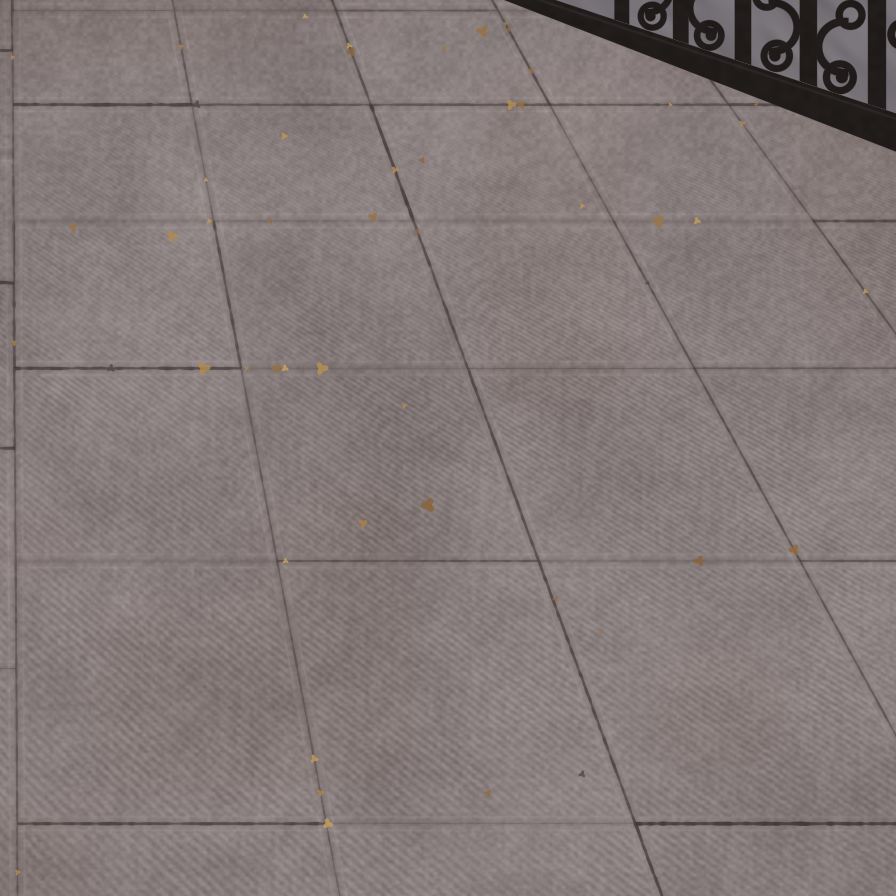
A WebGL 2 fragment shader for this texture:

```glsl
#version 300 es
precision highp float;
// Ribbed paving slabs in perspective, with fallen leaves and an iron railing in the corner.
uniform vec2 u_resolution;
out vec4 outColor;

// Ground projection; canvas points here run from the top left corner.
const float HORIZON = -0.9865;
const float VANISH_X = 0.0078;
const float COL_STEP = 0.181;
const float COL_SHIFT = 0.006;
const float ROW_SCALE = 10.482;
const float ROW_SHIFT = 5.5;

const vec3 STONE = vec3(0.535, 0.495, 0.493);
const vec3 JOINT = vec3(0.25, 0.215, 0.21);
const vec3 IRON = vec3(0.115, 0.098, 0.092);
const vec3 BEHIND = vec3(0.46, 0.44, 0.46);
const vec3 LEAF_YELLOW = vec3(0.80, 0.66, 0.38);
const vec3 LEAF_BROWN = vec3(0.50, 0.34, 0.20);
const vec3 SPOT = vec3(0.33, 0.29, 0.29);

float hash(vec2 p) {
  return fract(sin(dot(p, vec2(127.1, 311.7))) * 43758.5453);
}

float noise(vec2 p) {
  vec2 i = floor(p), f = fract(p);
  f = f * f * (3.0 - 2.0 * f);
  return mix(mix(hash(i), hash(i + vec2(1, 0)), f.x),
             mix(hash(i + vec2(0, 1)), hash(i + vec2(1, 1)), f.x), f.y);
}

// Antialiased coverage of a signed distance.
float fill(float d, float px) {
  return 1.0 - smoothstep(-px, px, d);
}

vec2 toSlab(vec2 p) {
  float depth = p.y - HORIZON;
  return vec2(((p.x - VANISH_X) / depth - COL_SHIFT) / COL_STEP, ROW_SCALE / depth - ROW_SHIFT);
}

vec2 toCanvas(vec2 slab) {
  float depth = ROW_SCALE / (slab.y + ROW_SHIFT);
  return vec2(VANISH_X + depth * (slab.x * COL_STEP + COL_SHIFT), depth + HORIZON);
}

// One joint: a dark broken core between two pale rims.
vec3 addJoint(vec3 color, float d, float strength, vec2 p, float px) {
  float rough = noise(p * 150.0);
  float width = 0.0006 + 0.0014 * strength * (0.5 + rough);
  float rim = fill(abs(d - 0.0075) - 0.001, 0.0015);
  color += 0.028 * rim * (0.4 + noise(p * 30.0));
  float dark = fill(d - width, px) * (0.3 + 0.7 * strength);
  float soil = 0.18 * fill(d - 0.002, 0.003);
  return mix(color, JOINT, max(dark * (0.7 + 0.3 * rough), soil));
}

vec3 paving(vec2 p, float px) {
  float depth = p.y - HORIZON;
  vec2 slab = toSlab(p);
  slab.y += slab.x < 0.0 ? 0.45 : 0.0;
  vec2 cell = floor(slab), nearest = round(slab);
  vec2 scale = vec2(depth * COL_STEP * 0.95, depth * depth / ROW_SCALE);
  vec2 edge = abs(slab - nearest) * scale;

  // Tone of each slab, blotches and grain
  vec3 color = STONE + 0.02 * (hash(cell + 3.0) - 0.5);
  color += 0.05 * (noise(p * 9.0) - 0.5) + 0.035 * (noise(p * 28.0) - 0.5);
  color += 0.06 * (noise(p * 210.0) - 0.5) + 0.03 * (noise(p * 390.0) - 0.5);
  color -= vec3(0.01, 0.016, 0.022) * smoothstep(0.55, 0.9, noise(p * 5.0 + 7.0));

  // Diagonal ribs, fading towards smooth rims and into the distance
  float ribs = sin(6.2832 * 26.0 * (slab.x + slab.y) + 1.2 * noise(p * 45.0));
  float inside = smoothstep(0.006, 0.012, min(edge.x, edge.y));
  float fade = smoothstep(0.9, 1.5, depth) * (0.5 + 0.7 * noise(p * 14.0));
  color += 0.026 * ribs * inside * fade;

  // Joints differ in darkness from slab to slab
  float across = pow(hash(vec2(cell.x, nearest.y) + 11.0), 2.0);
  float along = 0.25 + 0.4 * hash(vec2(nearest.x, cell.y) + 29.0);
  along += 0.3 * fill(abs(nearest.x - 2.0) - 0.5, 0.1);
  color = addJoint(color, edge.y, across, p, px);
  return addJoint(color, edge.x, along, p, px);
}

// Leaves and dark spots; two thirds of them gather in the joints.
vec3 addLeaves(vec3 color, vec2 p, float px) {
  for (int i = 0; i < 60; i++) {
    float id = float(i);
    vec2 slab = vec2(hash(vec2(id, 1.0)) * 4.6 - 0.1, hash(vec2(id, 2.0)) * 5.4 - 0.3);
    if (i % 3 == 0) slab.y = round(slab.y);
    if (i % 3 == 1) slab.x = round(slab.x);
    vec2 q = p - toCanvas(slab);
    float kind = hash(vec2(id, 3.0));
    float radius = 0.0018 + 0.005 * pow(hash(vec2(id, 4.0)), 2.0);
    radius *= 1.0 + 0.35 * sin(3.0 * atan(q.y, q.x + 1e-5) + 6.0 * kind);
    vec3 tint = kind > 0.88 ? SPOT : mix(LEAF_YELLOW, LEAF_BROWN, kind);
    color = mix(color, tint, 0.85 * fill(length(q) - radius, px));
  }
  return color;
}

float ring(vec2 p, vec2 center, float radius, float halfWidth) {
  return abs(length(p - center) - radius) - halfWidth;
}

// Scroll of one bay, in units of the bay width above the rail.
float scroll(vec2 q) {
  float curl = min(ring(q, vec2(0.03, 0.27), 0.2, 0.055), length(q - vec2(0.0, 0.27)) - 0.09);
  float bow = max(ring(q, vec2(-0.03, 0.72), 0.38, 0.06), -q.x - 0.1);
  float upper = ring(q, vec2(-0.13, 1.2), 0.17, 0.055);
  return min(min(curl, bow), upper);
}

vec3 addRailing(vec3 color, vec2 p, float px) {
  float railTop = (p.x - 0.62) * 0.333;
  float railBottom = (p.x - 0.5625) * 0.387;
  float bars = 1.0;
  for (int i = 0; i < 6; i++) {
    float n = float(i);
    float postX = 0.694 + 0.064 * n + 0.0018 * n * n;
    float bay = 0.064 + 0.0036 * n;
    float middle = postX + 0.5 * bay;
    vec2 q = vec2(p.x - middle, (middle - 0.62) * 0.333 - p.y) / bay;
    q.x *= i % 2 == 0 ? 1.0 : -1.0;
    bars = min(bars, min(abs(p.x - postX) - 0.13 * bay, scroll(q) * bay));
  }
  vec3 ground = BEHIND + 0.08 * (noise(vec2(p.x + p.y, p.y - p.x) * vec2(12.0, 60.0)) - 0.5);
  color = mix(color, ground, fill(p.y - railTop, px));
  float iron = max(fill(max(bars, p.y - railTop), px), fill(max(railTop - p.y, p.y - railBottom), px));
  float sheen = 0.06 * fill(abs(p.y - railTop - 0.006) - 0.001, 0.002);
  return mix(color, IRON + sheen + 0.02 * noise(p * 120.0), iron);
}

void main() {
  vec2 p = gl_FragCoord.xy / u_resolution;
  p.y = 1.0 - p.y;
  float px = 0.8 / u_resolution.y;
  vec3 color = addLeaves(paving(p, px), p, px);
  outColor = vec4(addRailing(color, p, px), 1.0);
}
```
